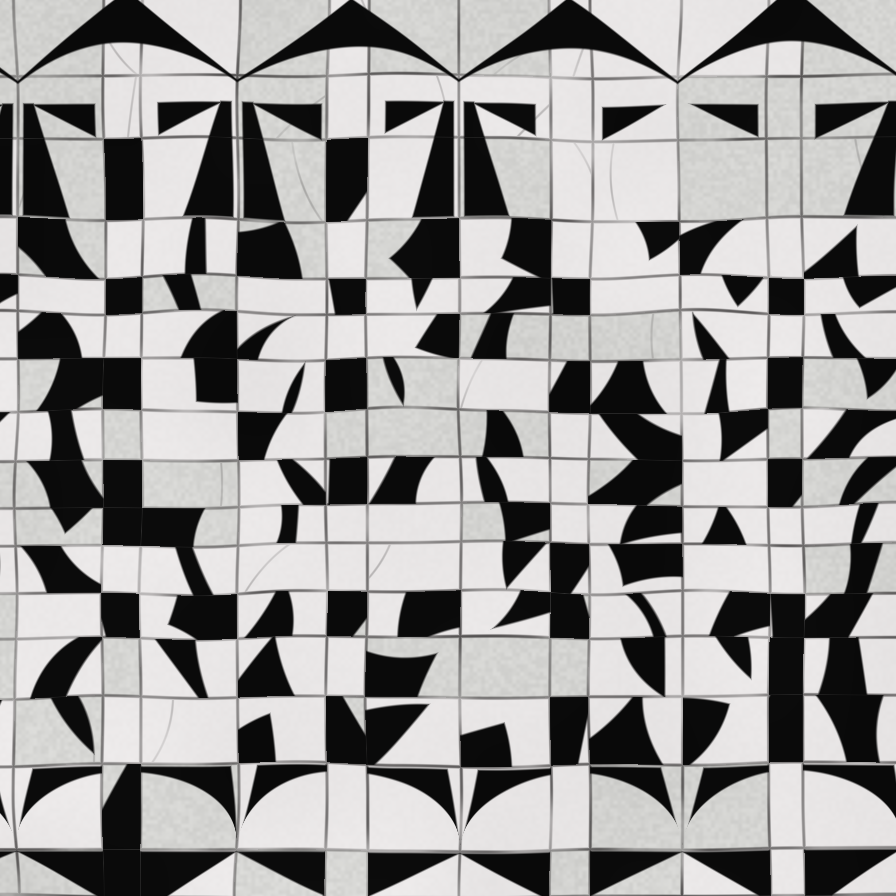
This pattern is drawn by a WebGL 2 fragment shader. Its source:

```glsl
#version 300 es
precision highp float;
// Black and white cut-tile mosaic: four mirrored columns, arches above, fans below.
uniform vec2 u_resolution;
out vec4 fragColor;

vec3 hash3(vec2 p) {
  vec3 q = fract(p.xyx * vec3(0.1031, 0.1030, 0.0973));
  q += dot(q, q.yxz + 33.33);
  return fract((q.xxy + q.yzz) * q.zyx);
}

float noise(vec2 p) {
  vec2 i = floor(p), f = fract(p);
  f = f * f * (3.0 - 2.0 * f);
  float low = mix(hash3(i).x, hash3(i + vec2(1, 0)).x, f.x);
  float high = mix(hash3(i + vec2(0, 1)).x, hash3(i + vec2(1, 1)).x, f.x);
  return mix(low, high, f.y);
}

// Signed distance to a slanted, slightly bowed cut; positive on the black side.
float cut(vec2 q, float angle, float offset, float bow) {
  vec2 n = vec2(cos(angle), sin(angle));
  float along = dot(q, vec2(-n.y, n.x));
  return dot(q, n) + offset + bow * along * along;
}

// Black arch over each repeat; v is the distance from the mirror axis.
float arch(float y, float v, float lift) {
  float m = 1.0 - v / 0.1235;
  float top = 0.985 + lift - (0.075 + lift) * m;
  float bottom = 0.937 + 0.6 * lift - (0.030 + 0.6 * lift) * m * m;
  return min(top - y, y - bottom);
}

// Flared pillars and tapering wedges hanging under the arches.
float pillars(float y, float v, vec3 h) {
  float flare = 0.018 + (0.25 + 0.12 * h.y) * (0.885 - y);
  float pillar = min(min(y - 0.757, 0.885 - y), min(v - 0.006, flare - v));
  float wedge = min(0.884 - y, y - 0.842 - 0.5 * (0.1 - v));
  wedge = min(wedge, 0.085 + 0.015 * h.z - v);
  return max(h.x < 0.75 ? pillar : -0.1, wedge);
}

// Curved fan above each star point and flat triangles below it.
float fans(float y, float v, vec3 h) {
  float m = 1.0 - v / 0.1235;
  float dome = 0.055 + 0.083 * sqrt(max(1.0 - m * m, 0.0));
  float upper = min(min(y - dome, 0.144 - y), v - (0.1 + 0.2 * h.x) * (y - 0.055));
  float lower = min(0.05 - y, y - 0.05 + (0.4 + 0.3 * h.y) * v);
  return max(upper, lower);
}

void main() {
  vec2 uv = gl_FragCoord.xy / u_resolution;
  vec2 p = uv + 0.008 * (vec2(noise(uv * 9.0), noise(uv * 9.0 + 40.0)) - 0.5);
  float soft = max(0.0016, 0.7 / min(u_resolution.x, u_resolution.y));

  // Uneven rows
  float edges[17] = float[17](0.0, 0.052, 0.147, 0.223, 0.289, 0.339, 0.393, 0.436,
    0.488, 0.542, 0.6, 0.651, 0.691, 0.755, 0.845, 0.915, 1.02);
  int row = 0;
  for (int i = 1; i < 16; i++) if (p.y > edges[i]) row = i;
  float y0 = edges[row], y1 = edges[row + 1];

  // Each repeat holds a wide, a narrow and a wide column
  float column = (p.x - 0.018) / 0.247;
  float repeat = floor(column);
  float x = fract(column) * 0.247;
  vec3 repeatHash = hash3(vec2(repeat + 7.0, 91.0));
  float xa = 0.099 + 0.012 * (repeatHash.x - 0.3);
  float xb = xa + 0.038 + 0.008 * repeatHash.y;
  float part = step(xa, x) + step(xb, x);
  float x0 = part < 0.5 ? 0.0 : part < 1.5 ? xa : xb;
  float x1 = part < 0.5 ? xa : part < 1.5 ? xb : 0.247;
  vec2 q = vec2(x, p.y) - 0.5 * vec2(x0 + x1, y0 + y1);
  float box = min(min(x - x0, x1 - x), min(p.y - y0, y1 - p.y));

  // Random cuts shape the black piece of a cell
  vec2 cell = vec2(repeat * 3.0 + part + 20.0, float(row) + 3.0);
  vec3 a = hash3(cell), b = hash3(cell + 57.0);
  float angle = floor(a.x * 2.0) * 3.1416 + 1.5 * (a.y - 0.5);
  float first = cut(q, angle, 0.032 * (a.z - 0.42), 14.0 * (b.x - 0.5));
  float second = cut(q, angle + 1.3 + 2.2 * b.y, 0.010 + 0.026 * b.z, 8.0 * (a.z - 0.5));
  bool narrow = part == 1.0;
  float black = min(first, second);
  float chance = row % 2 == 0 ? 0.9 : 0.72;
  if (fract(a.x * 7.0 + b.z) > chance) black = -0.05;
  if (narrow) {
    bool dark = ((row % 2 == 1) == (row > 5)) != (b.x > 0.88);
    if (row < 2 || row > 13) dark = b.x > 0.75 && row < 2;
    black = dark ? cut(q, angle, 0.016 + 0.02 * a.z, 0.0) : -0.05;
  }

  // Larger shapes replace cells at the top and bottom
  float v = min(x, 0.247 - x);
  vec3 sideHash = hash3(vec2(repeat * 2.0 + step(0.1235, x) + 11.0, 5.0));
  if (!narrow && row > 12) black = pillars(p.y, v, sideHash);
  if (!narrow && row < 2) black = fans(p.y, v, sideHash);
  black = min(black, box + 0.0006);
  black = max(black, arch(p.y, v, 0.035 * repeatHash.z));

  // White and pale grey tiles with faint clouding and grain
  float pale = step(0.67, fract(a.y * 5.0 + b.x));
  float cloud = noise(uv * 7.0) - 0.5, grain = noise(uv * 230.0) - 0.5;
  vec3 color = mix(vec3(0.915, 0.905, 0.905), vec3(0.83, 0.83, 0.82), pale);
  color += 0.035 * cloud + grain * mix(0.012, 0.05, pale);

  // Worn grout and hairline cracks
  float wear = 0.25 + 0.6 * noise(p * 24.0);
  float grout = wear * (1.0 - smoothstep(0.0004, 0.0012 + soft, box));
  float crack = b.y > 0.6 && row > 1 ? 1.0 - smoothstep(0.0002, 0.0005 + soft, abs(second)) : 0.0;
  color = mix(color, vec3(0.23, 0.22, 0.22), max(grout, 0.4 * wear * crack));
  color = mix(color, vec3(0.04 + 0.012 * cloud), smoothstep(-soft, soft, black));
  fragColor = vec4(color, 1.0);
}
```
